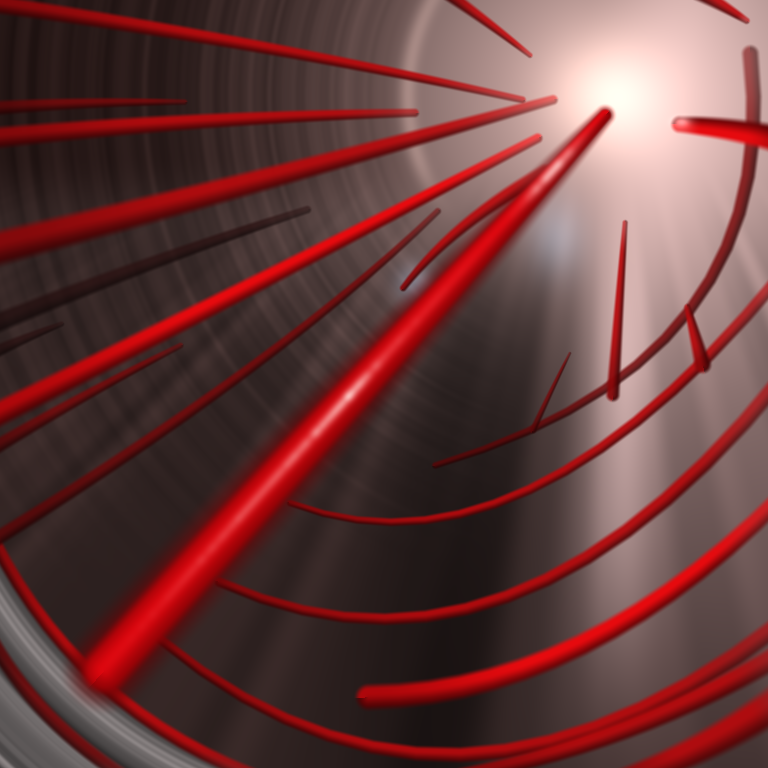
Reproduce this background procedurally as a WebGL 1 fragment shader.

```glsl
precision highp float;
uniform vec2 u_resolution;

const vec2 LAMP = vec2(.788, .876);
const vec4 BRIGHT = vec4(.82, .035, .05, 1.);
const vec4 CRIMSON = vec4(.64, .035, .045, .95);
const vec4 MAROON = vec4(.42, .03, .035, .85);
const vec4 SHADOW = vec4(.15, .06, .06, .75);

float hash(float n) {
  n = fract(n * .1031);
  n *= n + 33.33;
  return fract(n * (n + n));
}

float noise(float x) {
  float f = fract(x);
  return mix(hash(floor(x)), hash(floor(x) + 1.), f * f * (3. - 2. * f));
}

float bell(float x, float width) {
  return exp(-x * x / (width * width));
}

// Signed distance to a quadratic curve, and the position along it
vec2 curve(vec2 p, vec2 a, vec2 c, vec2 b) {
  vec2 best = vec2(9., 0.), from = a;
  for (int i = 1; i <= 14; i++) {
    float t = float(i) / 14.;
    vec2 to = mix(mix(a, c, t), mix(c, b, t), t);
    vec2 d = to - from, q = p - from;
    float h = clamp(dot(q, d) / dot(d, d), 0., 1.);
    float dist = length(q - d * h);
    if (dist < abs(best.x)) {
      float side = d.x * q.y - d.y * q.x < 0. ? -1. : 1.;
      best = vec2(dist * side, (float(i) - 1. + h) / 14.);
    }
    from = to;
  }
  return best;
}

// Tapered, rounded rod with a lit upper side
void rod(inout vec3 col, vec2 p, vec2 a, vec2 c, vec2 b, vec2 width, vec4 paint) {
  vec2 s = curve(p, a, c, b);
  float w = mix(width.x, width.y, s.y);
  float soft = .28 * w + .7 / u_resolution.y;
  float cover = 1. - smoothstep(w - soft, w + soft, abs(s.x));
  float light = mix(.5, 1.1, smoothstep(-1., .4, s.x / w)) * mix(.75, 1., smoothstep(0., .4, s.y));
  col = mix(col, paint.rgb * light, cover * paint.a * (1. - .3 * smoothstep(.8, 1., s.y)));
}

// Nearly straight rod that thins toward its end
void ray(inout vec3 col, vec2 p, vec2 a, vec2 b, float width, vec4 paint) {
  vec2 bend = mix(a, b, .5) + vec2(0., .02 * length(b - a));
  rod(col, p, a, bend, b, width * vec2(1., .4), paint);
}

vec3 backdrop(vec2 p) {
  vec2 q = p - LAMP;
  float r = length(q);
  float left = smoothstep(.72, .5, p.x);
  vec3 col = vec3(.2, .145, .14) + vec3(.53, .46, .45) * exp(-r * r * 8.);

  // Vertical sheen beside a dark wedge
  float edge = p.x - .61 - .17 * p.y;
  float low = smoothstep(.8, .5, p.y);
  col += vec3(.2, .175, .175) * smoothstep(-.02, .14, edge) * smoothstep(-.25, .4, p.y);
  col += vec3(.17, .155, .155) * bell(p.x - .805, .05) * low * smoothstep(0., .35, p.y);
  col *= 1. - .5 * bell(edge + .07, .1) * low;
  col *= 1. + .3 * (noise(q.x / (.2 - min(q.y, .15)) * 22. + 60.) - .5) * low;

  // Turned rings and the pale inner lip
  float rings = noise(r * 75.) * .6 + noise(r * 160.) * .4 - .5;
  col *= 1. + .42 * rings * left * smoothstep(.25, .4, r) * smoothstep(.2, .6, p.y);
  float lip = smoothstep(.7, .8, p.y) * left;
  col += vec3(.15, .13, .12) * bell(r - .257, .011) * lip;
  col -= .06 * smoothstep(.25, .29, r) * lip;

  // Cool reflections
  col += vec3(.1, .16, .2) * bell(length((p - vec2(.725, .69)) * vec2(1., .7)), .035);
  col += vec3(.14, .2, .25) * bell(length(p - vec2(.54, .63)), .025);

  // Silver rim in the lower left
  float rim = length(p - vec2(.516, .547)) - .579;
  float bands = .17 + .34 * bell(rim - .035, .022) + .4 * noise(rim * 85. + 4.) * smoothstep(.05, .1, rim);
  bands += .1 * (noise(rim * 240.) - .5);
  float corner = smoothstep(.42, .3, p.x) * smoothstep(.45, .3, p.y);
  return mix(col, vec3(1., .95, .95) * bands, smoothstep(0., .008, rim) * corner);
}

void main() {
  vec2 p = gl_FragCoord.xy / u_resolution;
  vec3 col = backdrop(p);

  // Sweeping arcs
  rod(col, p, vec2(.567, .394), vec2(1.024, .53), vec2(.977, .93), vec2(.004, .01), MAROON);
  rod(col, p, vec2(.378, .345), vec2(.68, .23), vec2(1.02, .645), vec2(.004, .008), CRIMSON);
  rod(col, p, vec2(.286, .242), vec2(.667, .07), vec2(1.02, .51), vec2(.006, .01), CRIMSON);
  rod(col, p, vec2(.48, .092), vec2(.764, .097), vec2(1.02, .355), vec2(.015, .011), BRIGHT);
  rod(col, p, vec2(.208, .168), vec2(.586, -.145), vec2(1.02, .19), vec2(.006, .012), CRIMSON);
  rod(col, p, vec2(.6, -.01), vec2(.82, .03), vec2(1.02, .15), vec2(.009, .014), CRIMSON);
  rod(col, p, vec2(.8, -.02), vec2(.92, .02), vec2(1.02, .09), vec2(.014, .022), CRIMSON);
  rod(col, p, vec2(-.01, .3), vec2(.1, .08), vec2(.33, -.01), vec2(.008, .009), CRIMSON);
  rod(col, p, vec2(-.01, .165), vec2(.05, .06), vec2(.16, -.01), vec2(.009), MAROON);

  // Rays converging on the lamp
  ray(col, p, vec2(-.01, .577), vec2(.4, .727), .012, SHADOW);
  ray(col, p, vec2(-.01, .54), vec2(.08, .578), .008, SHADOW);
  ray(col, p, vec2(-.01, .415), vec2(.235, .55), .009, MAROON);
  ray(col, p, vec2(-.01, .995), vec2(.68, .87), .011, CRIMSON);
  ray(col, p, vec2(-.01, .859), vec2(.24, .867), .009, MAROON);
  ray(col, p, vec2(-.01, .82), vec2(.54, .853), .013, CRIMSON);
  rod(col, p, vec2(-.01, .295), vec2(.37, .53), vec2(.57, .725), vec2(.009, .004), MAROON);
  rod(col, p, vec2(-.01, .675), vec2(.35, .765), vec2(.72, .87), vec2(.021, .006), CRIMSON);
  rod(col, p, vec2(-.01, .457), vec2(.36, .642), vec2(.7, .82), vec2(.015, .006), BRIGHT);
  rod(col, p, vec2(.525, .625), vec2(.59, .71), vec2(.71, .775), vec2(.004, .01), CRIMSON);

  // Short slivers
  ray(col, p, vec2(.798, .486), vec2(.814, .71), .008, CRIMSON);
  ray(col, p, vec2(.915, .525), vec2(.895, .6), .01, CRIMSON);
  ray(col, p, vec2(.694, .44), vec2(.742, .54), .004, MAROON);
  ray(col, p, vec2(.58, 1.01), vec2(.69, .928), .008, CRIMSON);
  ray(col, p, vec2(.91, 1.01), vec2(.972, .973), .01, CRIMSON);

  // Lamp glow
  float r = length(p - LAMP);
  col += vec3(.3, .27, .24) * bell(r, .075) + vec3(.1, .08, .075) * bell(r, .16);

  // Glossy stub on the right
  rod(col, p, vec2(1.02, .817), vec2(.96, .833), vec2(.885, .838), vec2(.017, .01), BRIGHT);
  col += .35 * bell(length((p - vec2(.888, .841)) * vec2(.6, 1.)), .006);

  // Main shaft: soft halo, body, then its gleam
  vec2 s = curve(p, vec2(.137, .128), vec2(.45, .478), vec2(.788, .85));
  float w = mix(.031, .008, s.y * s.y);
  vec3 body = mix(vec3(.52, .01, .02), vec3(.86, .02, .05), bell(s.x - .004, w * .7));
  col = mix(col, body * .75, .8 * (1. - smoothstep(w * .6, w * 2., abs(s.x))));
  col = mix(col, body, 1. - smoothstep(w * .65, w * 1.15, abs(s.x)));
  float gleam = .35 * bell(s.y - .4, .22) + .5 * bell(s.y - .49, .05) + .7 * bell(s.y - .9, .045);
  gleam *= .8 + .4 * noise(s.y * 90.);
  col = mix(col, vec3(1., .84, .82), min(gleam, 1.) * bell(s.x - .002, .007));

  gl_FragColor = vec4(clamp(col, 0., 1.), 1.);
}
```
